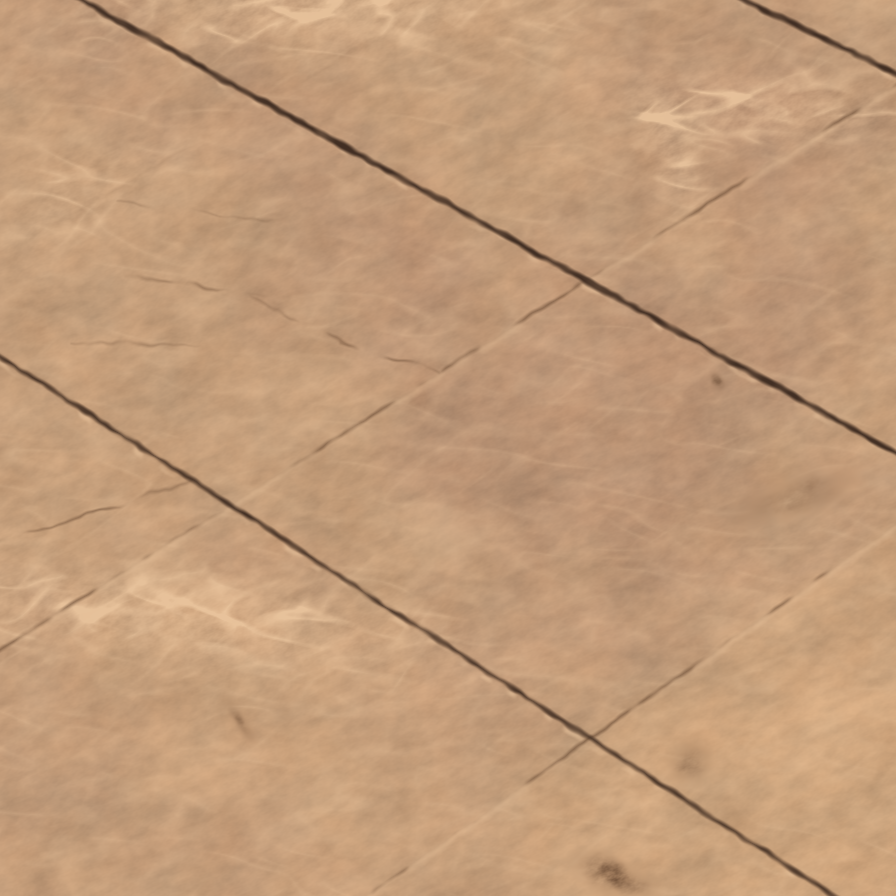
A WebGL 1 fragment shader for this texture:

```glsl
precision highp float;
// Tan flagstone paving in perspective: soft dark long joints, broken cross joints, pale clefts, cracks and stains.
uniform vec2 u_resolution;

const vec3 STONE = vec3(0.757, 0.607, 0.470);
const vec3 GOLD = vec3(0.800, 0.640, 0.485);
const vec3 ROSE = vec3(0.715, 0.562, 0.445);
const vec3 PALE = vec3(0.925, 0.780, 0.625);
const vec3 BROWN = vec3(0.430, 0.310, 0.220);
const vec3 GAP = vec3(0.235, 0.165, 0.125);

vec2 hash2(vec2 p) {
  vec3 q = fract(vec3(p.xyx) * vec3(0.1031, 0.1030, 0.0973));
  q += dot(q, q.yzx + 33.33);
  return fract((q.xx + q.yz) * q.zy);
}

float corner(vec2 cell, vec2 offset) {
  float a = 6.28319 * hash2(cell).x;
  return dot(vec2(cos(a), sin(a)), offset);
}

float gradientNoise(vec2 p) {
  vec2 i = floor(p), f = fract(p);
  vec2 u = f * f * f * (f * (f * 6.0 - 15.0) + 10.0), e = vec2(1.0, 0.0);
  return mix(mix(corner(i, f), corner(i + e, f - e), u.x),
             mix(corner(i + e.yx, f - e.yx), corner(i + 1.0, f - 1.0), u.x), u.y);
}

vec2 rotate(vec2 p, float a) {
  return vec2(cos(a) * p.x + sin(a) * p.y, cos(a) * p.y - sin(a) * p.x);
}

float fbm(vec2 p) {
  float sum = 0.0, amp = 1.0;
  for (int i = 0; i < 4; i++) {
    sum += amp * gradientNoise(p);
    p = 2.03 * p + 7.3;
    amp *= 0.6;
  }
  return sum;
}

// Soft elliptical blob of the given radii and tilt
float blob(vec2 p, vec2 centre, vec2 radii, float tilt) {
  vec2 q = rotate(p - centre, tilt) / radii;
  return exp(-dot(q, q));
}

// Coverage of a band of given half width
float band(float d, float halfWidth, float soft) {
  return 1.0 - smoothstep(halfWidth - soft, halfWidth + soft, abs(d));
}

// Hairline between two points, thinning at its ends
float crack(vec2 p, vec2 a, vec2 b) {
  vec2 ab = b - a;
  float h = clamp(dot(p - a, ab) / dot(ab, ab), 0.0, 1.0);
  return band(length(p - a - ab * h), 0.0014, 0.0020) * (1.0 - 0.5 * abs(2.0 * h - 1.0));
}

// Signed canvas distance to the nearest integer line of the plane coordinate dot(k, (p, 1)) / w
float jointDistance(float coord, vec3 k, vec3 horizon, float w) {
  vec2 slope = (k.xy - coord * horizon.xy) / w;
  return (coord - floor(coord + 0.5)) / length(slope);
}

// Ridged noise drawn out along a tilt, giving short flaky streaks
float cleft(vec2 p, float tilt, vec2 scale) {
  vec2 q = rotate(p, tilt) * scale;
  q += 0.7 * vec2(gradientNoise(q * 0.8 + 3.0), gradientNoise(q * 0.8 + 19.0));
  float ridge = max(0.0, 1.0 - 4.5 * abs(gradientNoise(q)));
  return ridge * smoothstep(-0.15, 0.3, gradientNoise(q * 0.9 + 41.0));
}

void main() {
  vec2 p = gl_FragCoord.xy / u_resolution;
  float soft = max(0.0026, 0.8 / min(u_resolution.x, u_resolution.y));

  // Ground plane seen in perspective, one slab per unit
  vec2 wobble = vec2(gradientNoise(p * 26.0), gradientNoise(p * 26.0 + 50.0));
  vec2 jitter = vec2(gradientNoise(p * 75.0 + 11.0), gradientNoise(p * 75.0 + 90.0));
  vec3 at = vec3(p + 0.0022 * wobble + 0.0014 * jitter, 1.0);
  vec3 horizon = vec3(0.026, -0.232, 1.0);
  vec3 longAxis = vec3(1.094, 1.689, -1.018);
  vec3 crossAxis = vec3(1.196, -1.898, 0.522);
  float w = dot(horizon, at);
  vec2 slab = vec2(dot(longAxis, at), dot(crossAxis, at)) / w;
  float dLong = jointDistance(slab.x, longAxis, horizon, w);
  float dCross = jointDistance(slab.y, crossAxis, horizon, w);

  // Stone: broad tone, mottling, fine flaky grain
  float mottle = fbm(rotate(p, 0.35) * vec2(7.0, 11.0) + 2.0);
  float grain = fbm(rotate(p, 0.4) * vec2(32.0, 58.0));
  float dusk = 0.8 * blob(p, vec2(0.66, 0.50), vec2(0.32, 0.22), -0.5) + 1.1 * fbm(p * 3.0 + 31.0);
  vec3 color = mix(STONE, ROSE, clamp(dusk + 0.15, 0.0, 1.0));
  float warmth = blob(p, vec2(1.0, 0.12), vec2(0.38), 0.0) * smoothstep(0.96, 1.04, slab.y);
  warmth += 0.6 * blob(p, vec2(0.3, 0.18), vec2(0.35, 0.18), -0.4);
  color = mix(color, GOLD, min(warmth, 1.0));
  color *= 1.0 + 0.080 * mottle + 0.052 * grain;
  color += vec3(0.012, -0.002, -0.010) * fbm(p * 14.0 + 63.0);

  // Pale clefts, strongest in a few flaking areas
  float flaking = 0.22 + 1.2 * blob(p, vec2(0.35, 1.0), vec2(0.19, 0.05), 0.0)
    + blob(p, vec2(0.85, 0.88), vec2(0.13, 0.035), -0.05)
    + blob(p, vec2(0.75, 0.83), vec2(0.06, 0.025), -1.2)
    + blob(p, vec2(0.20, 0.31), vec2(0.24, 0.045), -0.12)
    + 0.4 * blob(p, vec2(0.08, 0.78), vec2(0.10, 0.04), 0.5);
  float streaks = cleft(p, -0.15, vec2(11.0, 42.0)) + 0.7 * cleft(p + 4.0, 0.5, vec2(14.0, 38.0));
  color = mix(color, PALE, clamp(flaking * (0.75 * streaks + 0.20 + 0.25 * grain), 0.0, 0.85));
  color = mix(color, PALE, 0.3 * blob(p + 0.012 * wobble, vec2(0.50, 0.40), vec2(0.04, 0.03), -0.3));

  // Hairline cracks and dark stains
  vec2 bent = p + 0.007 * wobble + 0.002 * jitter;
  float cracks = 0.6 * crack(bent, vec2(0.13, 0.775), vec2(0.33, 0.750))
    + 0.8 * crack(bent, vec2(0.14, 0.694), vec2(0.30, 0.668))
    + crack(bent, vec2(0.28, 0.668), vec2(0.40, 0.610))
    + crack(bent, vec2(0.38, 0.617), vec2(0.49, 0.586))
    + 0.6 * crack(bent, vec2(0.08, 0.617), vec2(0.24, 0.615))
    + crack(bent, vec2(0.00, 0.395), vec2(0.21, 0.462));
  cracks *= smoothstep(-0.35, 0.2, gradientNoise(p * 23.0 + 9.0));
  float stains = 0.9 * blob(bent, vec2(0.685, 0.022), vec2(0.033, 0.014), -0.4)
    + 0.45 * blob(bent, vec2(0.772, 0.148), vec2(0.018, 0.018), 0.0)
    + 0.35 * blob(bent, vec2(0.89, 0.445), vec2(0.06, 0.020), 0.3)
    + 0.5 * blob(bent, vec2(0.268, 0.195), vec2(0.022, 0.006), -1.0)
    + 0.9 * blob(bent, vec2(0.801, 0.573), vec2(0.006, 0.008), 0.0);
  color = mix(color, BROWN, clamp(0.6 * cracks + stains * (0.7 + 0.8 * grain), 0.0, 0.9));

  // Cross joints: faint and broken, almost lost on the far row
  float wear = smoothstep(-0.1, 0.35, gradientNoise(p * 13.0 + 23.0) + 0.5 * gradientNoise(p * 41.0));
  float kept = mix(0.15, 1.0, smoothstep(-0.6, -0.4, slab.y));
  color = mix(color, PALE, 0.3 * kept * (1.0 - wear) * band(dCross - 0.003, 0.004, 0.004));
  color = mix(color, BROWN, kept * (0.08 + 0.6 * wear) * band(dCross, 0.0016, soft));

  // Long joints: chipped pale rim, soft shade, dark gap of uneven width and depth
  float chip = gradientNoise(p * 48.0 + 5.0);
  float major = smoothstep(0.4, 0.6, slab.x);
  float shown = smoothstep(-0.6, -0.4, slab.x);
  float gapWidth = 0.0021 + 0.0006 * major + 0.0012 * gradientNoise(p * 7.0) + 0.0022 * chip;
  float depth = 0.74 + 0.10 * major + 0.45 * gradientNoise(p * 38.0 + 70.0);
  color = mix(color, PALE, 0.5 * shown * smoothstep(0.0, 0.45, chip) * band(dLong + 0.0065, 0.0025, 0.0025));
  color = mix(color, BROWN, 0.35 * shown * band(dLong, 0.0030, 0.003));
  color = mix(color, GAP, shown * clamp(depth, 0.0, 0.95) * band(dLong, gapWidth, soft));

  gl_FragColor = vec4(color, 1.0);
}
```
